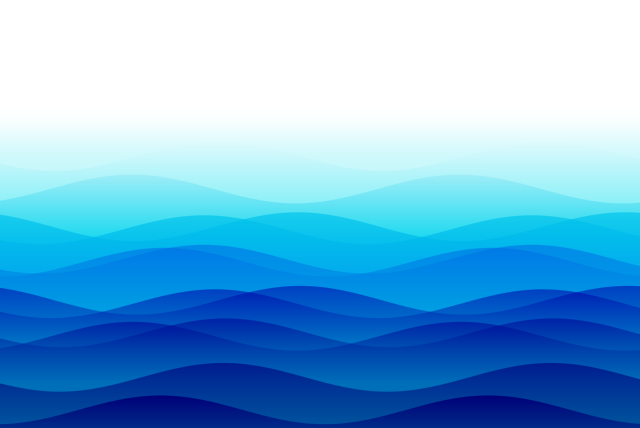
Give the GLSL for this background, as a WebGL 2 fragment shader.

```glsl
#version 300 es
precision highp float;

uniform vec2 u_resolution;
out vec4 outColor;

const float TAU = 6.2831853;
const float PERIOD = 0.512;      // wavelength, in canvas widths
const float AMPLITUDE = 0.0336;  // half the wave height, in canvas heights
const float FADE_DEPTH = 0.147;  // depth over which a layer changes colour
const float HAZE_TOP = 0.755;
const float HAZE_BOTTOM = 0.595;
const vec3 SKY = vec3(1.0);
const vec3 HAZE = vec3(0.78, 0.97, 0.985);

// Each wave: crest x, crest y, opacity, colour band
const int WAVES = 12;
const vec4 WAVE[WAVES] = vec4[](
    vec4(0.341, 0.668, 1.00, 0.0),
    vec4(0.206, 0.592, 1.00, 1.0),
    vec4(0.319, 0.497, 0.70, 2.0),
    vec4(0.465, 0.504, 0.70, 2.0),
    vec4(0.319, 0.428, 0.60, 3.0),
    vec4(0.257, 0.421, 0.60, 3.0),
    vec4(0.469, 0.332, 0.56, 4.0),
    vec4(0.336, 0.324, 0.56, 4.0),
    vec4(0.352, 0.256, 0.56, 5.0),
    vec4(0.208, 0.248, 0.56, 5.0),
    vec4(0.349, 0.152, 0.92, 6.0),
    vec4(0.251, 0.076, 1.00, 7.0));

// Colours at the crest and at the foot of each band
const int BANDS = 8;
const vec3 CREST_COLOR[BANDS] = vec3[](
    vec3(0.87, 0.98, 0.99), vec3(0.62, 0.93, 0.97),
    vec3(0.00, 0.77, 0.92), vec3(0.00, 0.43, 0.90),
    vec3(0.00, 0.00, 0.66), vec3(0.00, 0.00, 0.58),
    vec3(0.00, 0.09, 0.55), vec3(0.00, 0.00, 0.47));
const vec3 FOOT_COLOR[BANDS] = vec3[](
    vec3(0.54, 0.94, 0.97), vec3(0.12, 0.85, 0.94),
    vec3(0.00, 0.65, 0.93), vec3(0.00, 0.61, 0.88),
    vec3(0.00, 0.47, 0.76), vec3(0.00, 0.42, 0.71),
    vec3(0.00, 0.32, 0.61), vec3(0.00, 0.32, 0.60));

float waveHeight(float x, vec2 crest) {
    return crest.y + AMPLITUDE * (cos(TAU * (x - crest.x) / PERIOD) - 1.0);
}

void main() {
    vec2 uv = gl_FragCoord.xy / u_resolution;
    float edge = 0.75 / u_resolution.y;

    // Sky fading into haze
    vec3 color = mix(SKY, HAZE, smoothstep(HAZE_TOP, HAZE_BOTTOM, uv.y));

    // Translucent waves, from back to front
    for (int i = 0; i < WAVES; i++) {
        vec4 wave = WAVE[i];
        int band = int(wave.w);
        float depth = clamp((wave.y - uv.y) / FADE_DEPTH, 0.0, 1.0);
        vec3 water = mix(CREST_COLOR[band], FOOT_COLOR[band], depth);
        float below = waveHeight(uv.x, wave.xy) - uv.y;
        color = mix(color, water, wave.z * smoothstep(-edge, edge, below));
    }

    outColor = vec4(color, 1.0);
}
```
